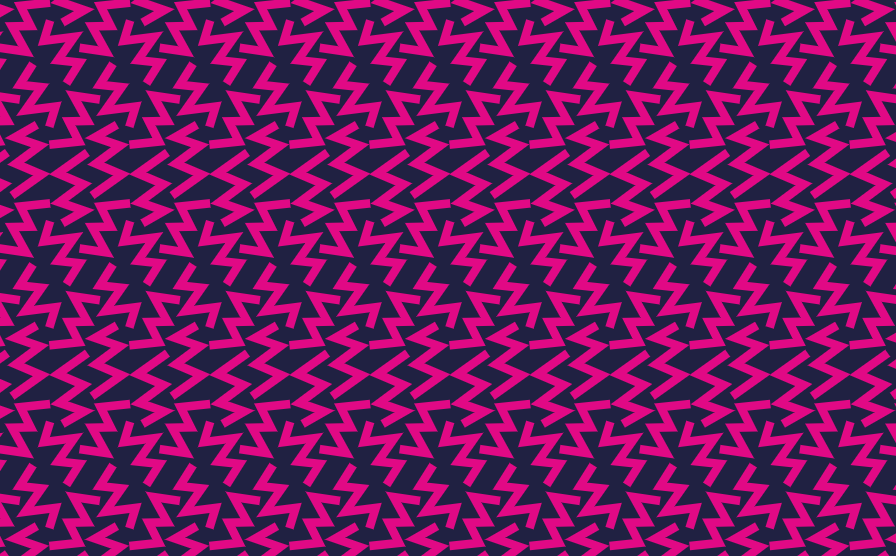
Write a WebGL 1 fragment shader that draws this pattern.

```glsl
precision highp float;
// Pink lightning zigzags packed on navy in a two-way repeat.
// Each tile holds three mitred zigzags plus the same three turned by a half
// turn; every zigzag is a distance built from five strips with cut ends.

uniform vec2 u_resolution;

const vec3 NAVY = vec3(0.125, 0.130, 0.260);
const vec3 PINK = vec3(0.882, 0.035, 0.522);
const float CANVAS_WIDTH = 1152.0;          // design units across the canvas
const vec2 TILE = vec2(102.9, 258.0);       // repeat size in design units
const vec2 TURN_CENTRE = vec2(2.4, 4.7);    // half-turn centre, from mid canvas
const float HALF_STROKE = 5.5;

// Endless strip along the line through a and b
float strip(vec2 p, vec2 a, vec2 b) {
    vec2 along = normalize(b - a);
    return abs(dot(p - a, vec2(-along.y, along.x))) - HALF_STROKE;
}

// Square cut at the free end of a stroke
float buttCut(vec2 p, vec2 inner, vec2 tip) {
    return dot(p - tip, normalize(tip - inner));
}

// Cut along the outer edge of the neighbouring stroke, giving a sharp mitre
float mitreCut(vec2 p, vec2 inner, vec2 joint, vec2 next) {
    vec2 along = normalize(next - joint);
    vec2 normal = vec2(-along.y, along.x);
    normal *= -sign(dot(inner - joint, normal));
    return dot(p - joint, normal) - HALF_STROKE;
}

// Stroke b-c between two mitred joints
float middleStroke(vec2 p, vec2 a, vec2 b, vec2 c, vec2 d) {
    float cuts = max(mitreCut(p, c, b, a), mitreCut(p, b, c, d));
    return max(strip(p, b, c), cuts);
}

// Stroke a-b with a free end at a
float endStroke(vec2 p, vec2 a, vec2 b, vec2 c) {
    return max(strip(p, a, b), max(buttCut(p, b, a), mitreCut(p, a, b, c)));
}

// Six-point zigzag, repeated on the tile grid
float zigzag(vec2 p, vec2 a, vec2 b, vec2 c, vec2 d, vec2 e, vec2 f) {
    vec2 centre = 0.5 * (min(min(min(a, b), min(c, d)), min(e, f))
                       + max(max(max(a, b), max(c, d)), max(e, f)));
    p -= TILE * floor((p - centre) / TILE + 0.5);
    float ends = min(endStroke(p, a, b, c), endStroke(p, f, e, d));
    float middle = min(middleStroke(p, a, b, c, d), middleStroke(p, b, c, d, e));
    return min(ends, min(middle, middleStroke(p, c, d, e, f)));
}

// The three different zigzags of half a tile
float zigzagTrio(vec2 p) {
    float leaning = zigzag(p, vec2(0.5, 91.3), vec2(-37.5, 87.3),
        vec2(-24.5, 61.3), vec2(-48.5, 60.8), vec2(-30.5, 28.3), vec2(-64.5, 33.3));
    float steep = zigzag(p, vec2(0.5, 68.3), vec2(-7.5, 42.3),
        vec2(31.5, 47.3), vec2(10.5, 17.3), vec2(38.5, 14.3), vec2(21.5, -12.7));
    float upright = zigzag(p, vec2(-16.5, -65.7), vec2(-44.5, -81.7),
        vec2(-12.5, -92.7), vec2(-43.5, -115.7), vec2(-10.5, -129.7), vec2(-48.5, -156.7));
    return min(leaning, min(steep, upright));
}

void main() {
    float pixel = CANVAS_WIDTH / u_resolution.x;
    vec2 p = (gl_FragCoord.xy - 0.5 * u_resolution) * pixel - TURN_CENTRE;

    // Half-turn symmetry fills the rest of the tile
    float dist = min(zigzagTrio(p), zigzagTrio(-p));

    float ink = clamp(0.5 - dist / pixel, 0.0, 1.0);
    gl_FragColor = vec4(mix(NAVY, PINK, ink), 1.0);
}
```
